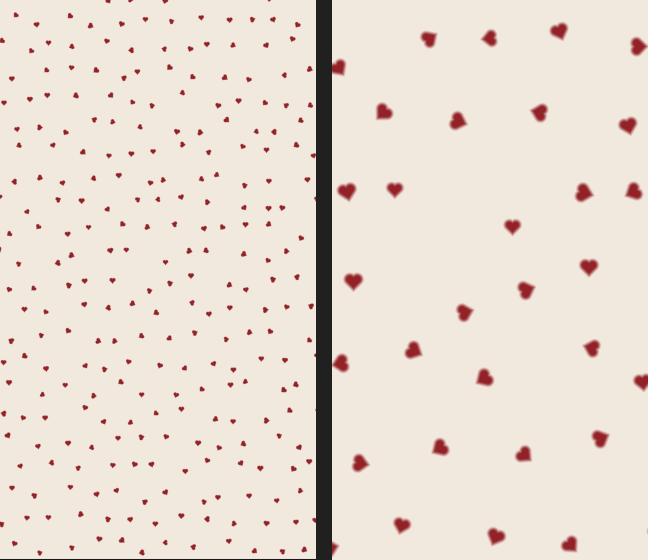
Left, the full canvas; right, a detail of the centre.
A WebGL 1 fragment shader for this pattern:

```glsl
precision highp float;
// Small tilted red hearts scattered evenly over plain cream cloth.

uniform vec2 u_resolution;

// Lengths are in canvas widths unless noted.
const vec3 CREAM = vec3(0.945, 0.914, 0.870);
const vec3 RED = vec3(0.575, 0.135, 0.155);
const vec3 HEM_COLOR = vec3(0.10, 0.09, 0.09);
const float COLUMNS = 12.0;       // hearts across the canvas
const float JITTER = 0.29;        // largest offset, in cells
const float ROW_SHIFT = 0.5;      // stagger of every other row, in cells
const float HEART_SCALE = 0.0147;
const float SIZE_SPREAD = 0.08;   // relative variation in size
const float MAX_TILT = 2.3;       // radians; small tilts are the most common
const float EDGE_SOFTNESS = 0.0027;
const float HEM_HEIGHT = 0.0035;

float hash(vec2 p) {
  return fract(sin(dot(p, vec2(127.1, 311.7))) * 43758.547);
}

vec2 hash2(vec2 p) {
  return vec2(hash(p), hash(p + 57.3));
}

mat2 rotation(float angle) {
  float c = cos(angle), s = sin(angle);
  return mat2(c, s, -s, c);
}

// Signed distance to an upright heart about 1.2 wide, centred on the origin.
float heartDistance(vec2 p) {
  p = vec2(abs(p.x), p.y + 0.55);
  if (p.x + p.y > 1.0) {
    return length(p - vec2(0.25, 0.75)) - sqrt(2.0) / 4.0;
  }
  vec2 toNotch = p - vec2(0.0, 1.0);
  vec2 toSide = p - 0.5 * max(p.x + p.y, 0.0);
  float nearest = min(dot(toNotch, toNotch), dot(toSide, toSide));
  return sqrt(nearest) * sign(p.x - p.y);
}

// One heart per cell; the jitter keeps each one inside its own cell.
float scatteredHearts(vec2 uv) {
  vec2 grid = uv * COLUMNS;
  float row = floor(grid.y);
  grid.x += ROW_SHIFT * mod(row, 2.0);
  vec2 cell = floor(grid);

  vec2 offset = (hash2(cell + 3.7) * 2.0 - 1.0) * JITTER;
  float lean = hash(cell + 19.1) * 2.0 - 1.0;
  float size = HEART_SCALE * (1.0 + SIZE_SPREAD * (hash(cell + 31.9) * 2.0 - 1.0));

  vec2 local = (fract(grid) - 0.5 - offset) / COLUMNS;
  local = rotation(lean * abs(lean) * MAX_TILT) * local;
  return heartDistance(local / size) * size;
}

void main() {
  vec2 uv = gl_FragCoord.xy / u_resolution.x;
  float pixel = 1.0 / u_resolution.x;

  // Hearts
  float ink = 1.0 - smoothstep(-EDGE_SOFTNESS, EDGE_SOFTNESS, scatteredHearts(uv));
  vec3 color = mix(CREAM, RED, ink);

  // Thin dark hem along the bottom
  float hem = 1.0 - smoothstep(-0.5 * pixel, 0.5 * pixel, uv.y - HEM_HEIGHT);
  color = mix(color, HEM_COLOR, hem);

  gl_FragColor = vec4(color, 1.0);
}
```
